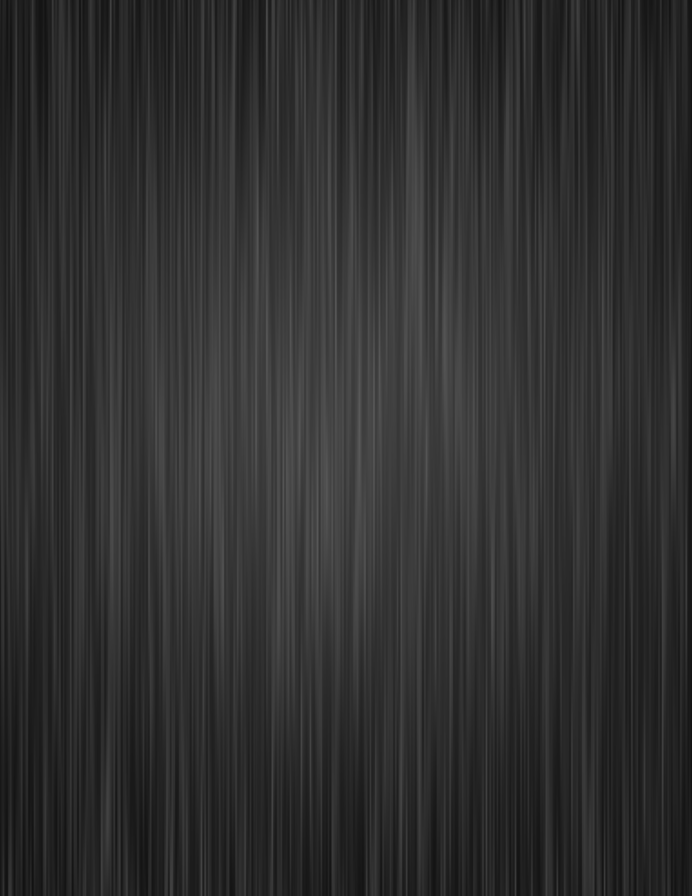
Write a Shadertoy shader that draws this background.

```glsl
// Dark brushed metal with fine vertical grain and a soft central glow.

const vec3 METAL_TINT = vec3(1.0);
const float BASE_LEVEL = 0.125;
const float GLOW_LEVEL = 0.148;
const vec2 GLOW_CENTER = vec2(0.49, 0.54);
const vec2 GLOW_RADIUS = vec2(0.41, 0.36);
const int GRAIN_LAYERS = 3;
const vec2 GRAIN_CELLS = vec2(140.0, 3.2);  // columns and rows of the coarsest layer
const vec2 GRAIN_GROWTH = vec2(1.65, 1.3);
const float FIRST_WEIGHT = 0.22;
const float WEIGHT_GROWTH = 2.0;
const float GRAIN_CONTRAST = 0.128;
const float END_CONTRAST = 0.045;           // extra grain at top and bottom
const float HIGHLIGHT_BIAS = 0.55;          // favours thin bright lines
const float EDGE_WIDTH = 0.004;
const float EDGE_SHADE = 0.35;

float hash(vec2 p) {
    vec3 q = fract(vec3(p.xyx) * 0.1031);
    q += dot(q, q.yzx + 33.33);
    return fract((q.x + q.y) * q.z);
}

// Value noise along one column, shifted so that streak ends do not line up.
float streak(float column, float y, float seed) {
    float t = y + 7.0 * hash(vec2(column, seed + 91.0));
    float row = floor(t);
    float f = smoothstep(0.0, 1.0, t - row);
    vec2 cell = vec2(column, row + 23.0 * seed);
    return mix(hash(cell), hash(cell + vec2(0.0, 1.0)), f);
}

// Neighbouring streaks blended across their width.
float streakLayer(vec2 p, float seed) {
    float column = floor(p.x);
    float f = smoothstep(0.0, 1.0, p.x - column);
    return mix(streak(column, p.y, seed), streak(column + 1.0, p.y, seed), f);
}

// Sum of stretched noise layers, centred near zero; finer layers weigh more.
float brushedGrain(vec2 uv) {
    float total = 0.0;
    float weight = FIRST_WEIGHT;
    vec2 cells = GRAIN_CELLS;
    for (int i = 0; i < GRAIN_LAYERS; i++) {
        float seed = float(i) + 1.0;
        total += weight * (streakLayer(uv * cells, seed) - 0.5);
        cells *= GRAIN_GROWTH;
        weight *= WEIGHT_GROWTH;
    }
    return total + HIGHLIGHT_BIAS * total * total;
}

void mainImage(out vec4 fragColor, in vec2 fragCoord) {
    vec2 uv = fragCoord / iResolution.xy;

    // Broad elliptical light
    vec2 offset = (uv - GLOW_CENTER) / GLOW_RADIUS;
    float light = BASE_LEVEL + GLOW_LEVEL * exp(-dot(offset, offset));

    // Vertical grain, strongest at the ends
    float ends = smoothstep(0.25, 0.5, abs(uv.y - 0.5));
    float level = light + brushedGrain(uv) * (GRAIN_CONTRAST + END_CONTRAST * ends);

    // Narrow shade along the right side
    float edge = smoothstep(1.0 - 2.0 * EDGE_WIDTH, 1.0 - EDGE_WIDTH, uv.x);
    level *= 1.0 - EDGE_SHADE * edge;

    fragColor = vec4(METAL_TINT * clamp(level, 0.02, 1.0), 1.0);
}
```
